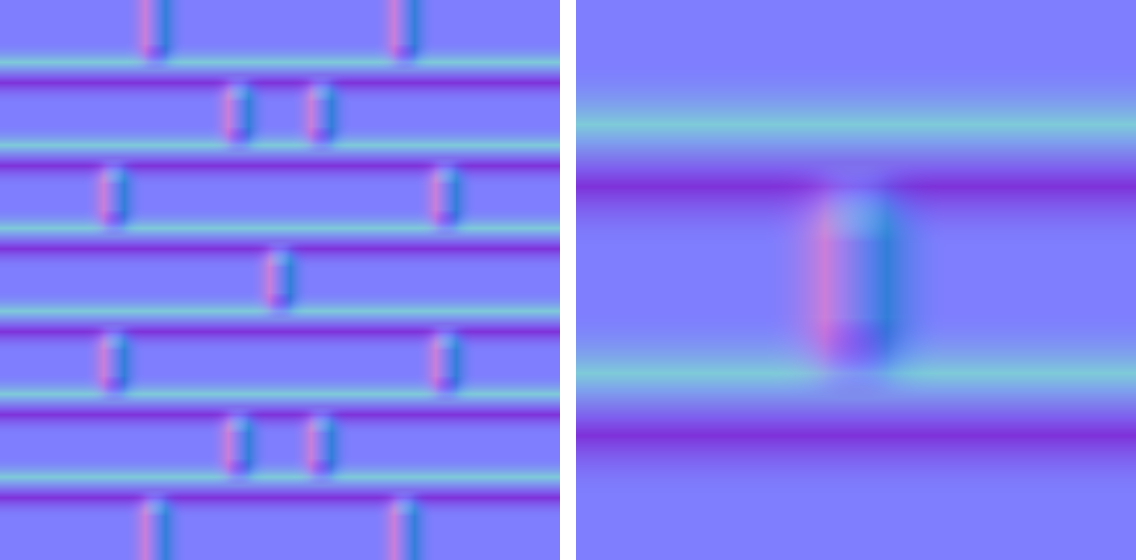
Left, the full canvas; right, a detail of the centre.
Reproduce this texture map procedurally as a three.js fragment shader.

```glsl
varying vec2 vUv;

// Slope across a groove: linear inside, easing out to the flat face
float grooveSlope(float offset) {
  float d = abs(offset);
  float tail = max(1.5 - d, 0.0);
  return sign(offset) * (d < 0.5 ? 2.0 * d : tail * tail);
}

// Depth of a groove, the integral of its slope scaled to 1 at the centre
float grooveDepth(float offset) {
  float d = abs(offset);
  float tail = max(1.5 - d, 0.0);
  return (d < 0.5 ? 0.5833 - d * d : tail * tail * tail / 3.0) / 0.5833;
}

void main() {
  // A grid of 27 cells, centred, with a course every 4 cells
  vec2 cell = vUv * 27.0 - 13.5;

  // Six horizontal grooves
  float groove = clamp(floor(cell.y / 4.0) * 4.0 + 2.0, -10.0, 10.0);
  float across = cell.y - groove;

  // Mirrored upright joints, stepped outward from the middle course
  float course = abs(floor(cell.y / 4.0 + 0.5));
  float joint = abs(mod(8.0 * course + 9.0, 18.0) - 9.0);
  float along = cell.x - sign(cell.x) * joint;

  // Rounded joint ends, fading in beside the grooves
  float ramp = clamp((abs(across) - 0.1) / 1.3, 0.0, 1.0);
  float jointFade = smoothstep(0.0, 1.0, ramp);
  float jointDepth = grooveDepth(along);
  float endSlope = 3.1 * ramp * (1.0 - ramp) * jointDepth;

  vec2 tilt = vec2(-grooveSlope(along) * jointFade,
                   grooveSlope(across) - sign(across) * endSlope);

  // Encode the tilt, with softened blue along the groove floors
  float floorShade = 0.45 * max(smoothstep(0.5, 1.0, grooveDepth(across)),
                                smoothstep(0.5, 1.0, jointDepth) * jointFade);
  float steepness = max(length(tilt), floorShade);
  gl_FragColor = vec4(0.495 + 0.3 * tilt, 0.995 - 0.145 * steepness, 1.0);
}
```
